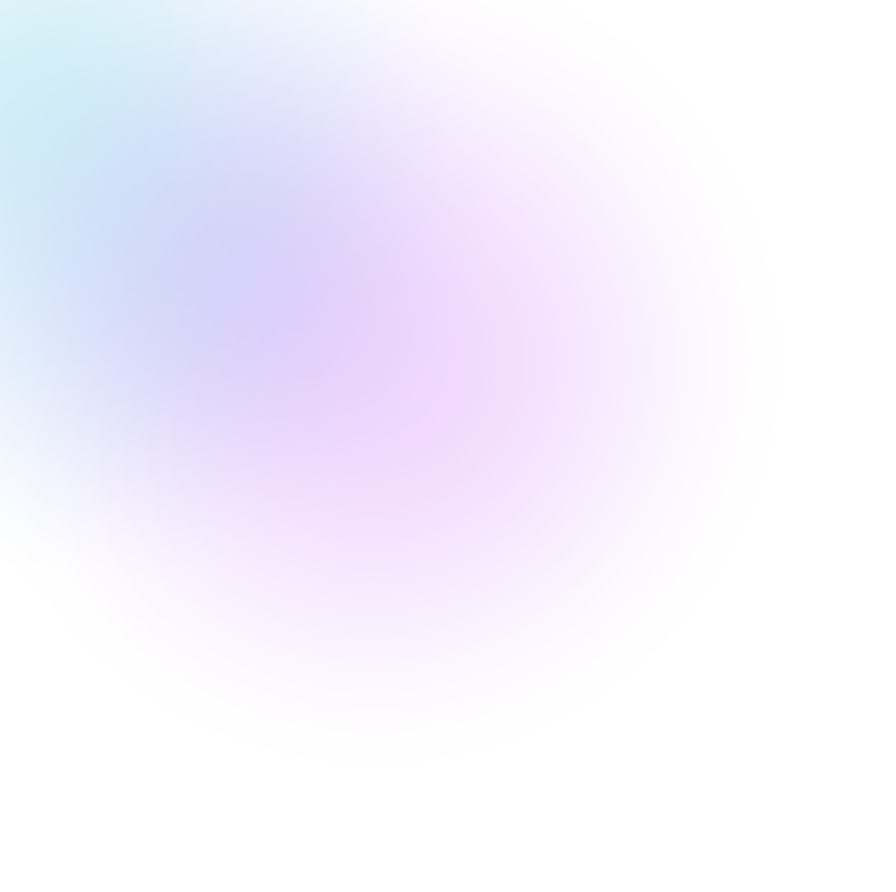
A Shadertoy shader for this background:

```glsl
// Soft pastel glows on white: a wide orchid disc, a periwinkle disc at the upper
// left and a faint cyan tint in the corner. Each glow is a compact radial falloff
// that subtracts its ink (the complement of its colour) from the paper.

const vec3 PAPER = vec3(1.0);

// Centres and radii, in units of the canvas
const vec2  ORCHID_CENTER = vec2(0.417, 0.596);
const float ORCHID_RADIUS = 0.48;
const vec2  PERIWINKLE_CENTER = vec2(0.105, 0.79);
const float PERIWINKLE_RADIUS = 0.465;
const vec2  CYAN_CENTER = vec2(0.0, 0.95);
const float CYAN_RADIUS = 0.28;

// Light removed at the middle of each glow
const vec3 ORCHID_INK     = vec3(0.062, 0.160, 0.008);
const vec3 PERIWINKLE_INK = vec3(0.162, 0.082, 0.022);
const vec3 CYAN_INK       = vec3(0.045, 0.000, 0.015);

// Bell-shaped falloff: 1 at the centre, smoothly reaching 0 at the radius
float glow(vec2 p, vec2 center, float radius) {
    vec2 offset = (p - center) / radius;
    float bell = max(1.0 - dot(offset, offset), 0.0);
    return bell * bell;
}

void mainImage(out vec4 fragColor, in vec2 fragCoord) {
    vec2 uv = fragCoord / iResolution.xy;

    // Layer the inks on the paper
    vec3 color = PAPER;
    color -= ORCHID_INK * glow(uv, ORCHID_CENTER, ORCHID_RADIUS);
    color -= PERIWINKLE_INK * glow(uv, PERIWINKLE_CENTER, PERIWINKLE_RADIUS);
    color -= CYAN_INK * glow(uv, CYAN_CENTER, CYAN_RADIUS);

    fragColor = vec4(color, 1.0);
}
```
